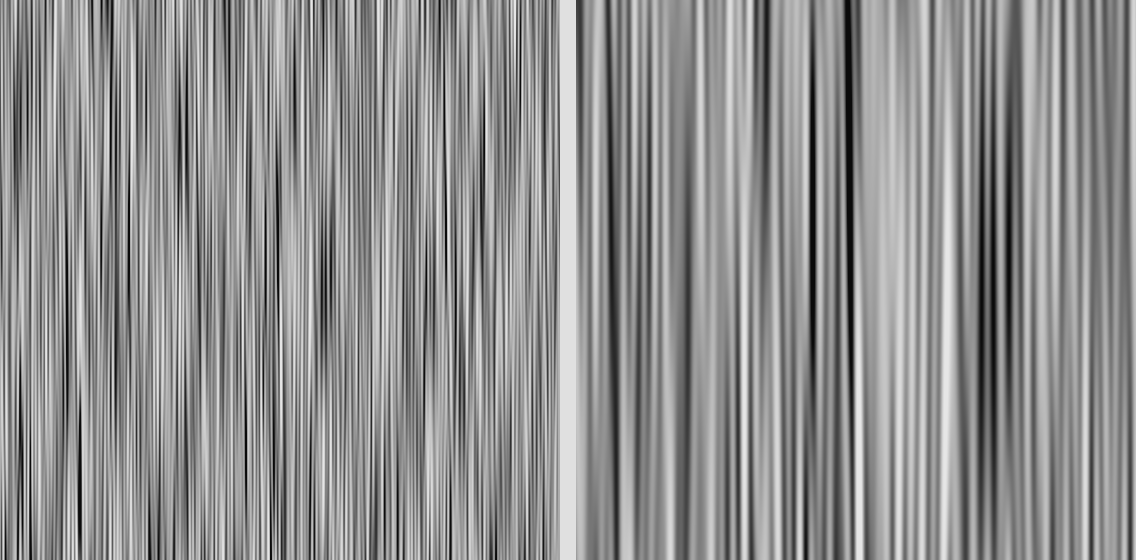
Left, the full canvas; right, a detail of the centre.
A three.js fragment shader for this texture:

```glsl
// Brushed grey fibres: fine vertical streaks that swell and fade along their length.
varying vec2 vUv;

const float TAU = 6.2831853;
const int WAVE_COUNT = 88;
const float BROADEST = 3.0;    // streak cycles across the canvas
const float FINEST = 178.0;
const float MAX_SWELLS = 2.3;  // brightness cycles along a streak

float hash(float seed) {
  return fract(sin(seed * 12.9898 + 4.137) * 43758.5453);
}

// One standing wave: streaks across x, slow swelling along y.
float streakWave(vec2 p, float cycles, float swells, float seed) {
  float across = cos(TAU * (cycles * p.x + hash(seed + 0.31)));
  float along = cos(TAU * (swells * p.y + hash(seed + 0.67)));
  return across * along;
}

// Layered waves of jittered frequency, scaled to unit variance.
float streakField(vec2 p) {
  float sum = 0.0;
  for (int i = 0; i < WAVE_COUNT; i++) {
    float seed = float(i) + 1.0;
    float rank = (float(i) + hash(seed)) / float(WAVE_COUNT);
    float cycles = mix(BROADEST, FINEST, pow(rank, 1.25));
    float swells = MAX_SWELLS * hash(seed + 0.83);
    sum += streakWave(p, cycles, swells, seed);
  }
  return sum * 2.0 / sqrt(float(WAVE_COUNT));
}

// Soft highlights and deep, narrow shadows.
float fibreTone(float height) {
  float middleGrey = 0.585;
  float contrast = 0.17;
  float shadowSkew = 0.02;
  return middleGrey + contrast * height - shadowSkew * height * height;
}

void main() {
  float grey = clamp(fibreTone(streakField(vUv)), 0.04, 0.9);
  gl_FragColor = vec4(vec3(grey), 1.0);
}
```
